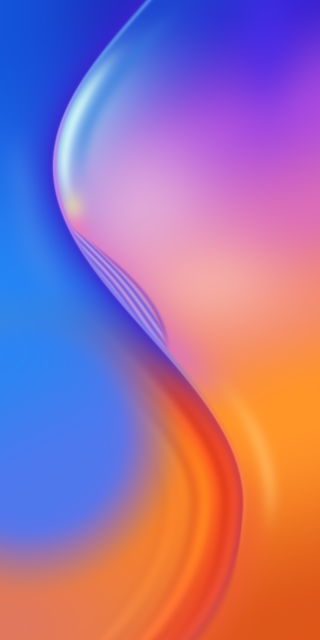
Write a WebGL 1 fragment shader that draws this background.

```glsl
precision highp float;
uniform vec2 u_resolution;

// Soft elliptical spot, 1 at its centre
float glow(vec2 p, vec2 centre, vec2 radius) {
  vec2 q = (p - centre) / radius;
  return exp(-dot(q, q));
}

// Soft line of a given width around zero
float line(float d, float width) {
  return exp(-d * d / (width * width));
}

// Smooth window that opens and closes along one axis
float span(float a, float b, float soft, float v) {
  return smoothstep(a - soft, a + soft, v) * (1.0 - smoothstep(b - soft, b + soft, v));
}

// Cool field that turns warm around a rounded blue pool
vec3 leftField(vec2 p, float d) {
  float t = p.y;
  vec3 c = mix(vec3(0.07, 0.34, 0.86), vec3(0.14, 0.53, 0.96), smoothstep(0.05, 0.45, t));
  c = mix(c, vec3(0.31, 0.47, 0.93), smoothstep(0.5, 0.8, t + 0.25 * p.x));
  c = mix(c, vec3(0.11, 0.14, 0.72), 0.8 * glow(p, vec2(0.42, 0.0), vec2(0.25, 0.12)));
  float crescent = line(d + 0.09 + 0.25 * abs(t - 0.3), 0.05);
  c = mix(c, vec3(0.30, 0.62, 0.95), 0.45 * crescent * span(0.24, 0.46, 0.06, t));

  float pool = length((p - vec2(0.08, 0.68)) / vec2(0.4, 0.2));
  float warm = smoothstep(0.72, 1.3, pool) * smoothstep(0.44, 0.64, t);
  vec3 ember = mix(vec3(0.97, 0.50, 0.15), vec3(0.98, 0.29, 0.09), smoothstep(-0.2, -0.03, d));
  ember = mix(ember, vec3(0.86, 0.46, 0.42), 0.8 * glow(p, vec2(0.0, 0.98), vec2(0.45, 0.14)));
  c = mix(c, vec3(0.60, 0.40, 0.80), 0.5 * line(pool - 0.95, 0.2) * smoothstep(0.48, 0.62, t));
  c = mix(c, ember, warm);

  // Fine silk folds running beside the edge
  float folds = sin(d * 65.0 + 3.0 * t) + 0.5 * sin(d * 128.0 - 9.0 * t);
  c += vec3(0.035, 0.035, 0.012) * folds * warm * smoothstep(-0.32, -0.08, d);
  c = mix(c, vec3(1.0, 0.56, 0.10), 0.6 * line(d + 0.115, 0.02) * span(0.68, 0.88, 0.07, t));

  // Indigo shade cast by the edge
  float shade = exp(d * 15.0) * (1.0 - smoothstep(0.5, 0.72, t));
  c = mix(c, vec3(0.23, 0.13, 0.80), 0.9 * shade);
  return mix(c, vec3(0.66, 0.20, 0.42), 0.6 * exp(d * 32.0) * smoothstep(0.55, 0.68, t));
}

// Violet through pink to orange, with a pale sheen inside the bend
vec3 rightField(vec2 p, float d) {
  float t = p.y, s = t + 0.15 * (p.x - 0.7);
  vec3 c = mix(vec3(0.21, 0.12, 0.82), vec3(0.67, 0.29, 0.87), smoothstep(0.02, 0.22, s));
  c = mix(c, vec3(0.86, 0.42, 0.72), smoothstep(0.2, 0.38, s));
  c = mix(c, vec3(0.95, 0.53, 0.43), smoothstep(0.36, 0.52, s));
  c = mix(c, vec3(1.0, 0.58, 0.16), smoothstep(0.5, 0.66, s));
  c = mix(c, vec3(0.87, 0.34, 0.10), smoothstep(0.70, 1.0, s));
  c = mix(c, vec3(0.28, 0.16, 0.92), 0.7 * glow(p, vec2(0.83, 0.04), vec2(0.1, 0.12)));

  vec3 sky = mix(vec3(0.11, 0.28, 0.82), vec3(0.50, 0.78, 0.94), smoothstep(0.0, 0.19, t));
  c = mix(c, sky, line(d, 0.22) * (1.0 - smoothstep(0.2, 0.42, t)));
  c = mix(c, vec3(0.92, 0.73, 0.86), 0.75 * glow(p, vec2(0.45, 0.32), vec2(0.24, 0.12)));
  c = mix(c, vec3(0.98, 0.74, 0.66), 0.7 * glow(p, vec2(0.66, 0.44), vec2(0.24, 0.08)));
  c = mix(c, vec3(0.84, 0.44, 0.80), 0.8 * line(d, 0.09) * span(0.38, 0.6, 0.06, t));
  c = mix(c, vec3(0.94, 0.36, 0.22), 0.6 * line(d, 0.07) * smoothstep(0.65, 0.85, t));

  // Glassy highlights along the upper and lower bends
  c = mix(c, vec3(0.20, 0.48, 0.86), 0.5 * line(d - 0.085, 0.025) * span(0.05, 0.25, 0.06, t));
  c = mix(c, vec3(0.83, 0.96, 0.97), 0.85 * line(d - 0.035, 0.018) * span(0.12, 0.3, 0.06, t));
  c = mix(c, vec3(0.92, 0.90, 0.62), 0.6 * glow(p, vec2(0.23, 0.325), vec2(0.035, 0.025)));
  c = mix(c, vec3(0.96, 0.46, 0.72), 0.6 * glow(p, vec2(0.235, 0.36), vec2(0.04, 0.025)));
  return mix(c, vec3(1.0, 0.72, 0.38), 0.65 * line(d - 0.085, 0.026) * span(0.63, 0.79, 0.06, t));
}

// Folded lavender lens hugging the middle of the edge
vec3 addLens(vec3 c, float d, float t) {
  float k = clamp((t - 0.34) / 0.22, 0.0, 1.0);
  float width = 0.075 * sin(3.14159 * k) + 0.001;
  float inside = smoothstep(0.0, 0.006, d) * (1.0 - smoothstep(width * 0.75, width, d));
  inside *= span(0.36, 0.54, 0.025, t);
  float bend = d * 14.0 + 22.0 * (t - 0.5) * (t - 0.5);
  float ripple = 0.5 + 0.5 * sin(bend * 24.0 + 4.0 * sin(t * 26.0));
  vec3 glass = mix(vec3(0.38, 0.35, 0.86), vec3(0.68, 0.62, 0.95), ripple);
  c = mix(c, glass, 0.75 * inside);
  return mix(c, vec3(0.40, 0.24, 0.78), 0.5 * line(d - width, 0.006) * span(0.39, 0.53, 0.03, t));
}

void main() {
  vec2 p = gl_FragCoord.xy / u_resolution;
  p.y = 1.0 - p.y;
  float t = p.y;

  // Signed distance to the S-shaped edge, positive on the right
  float phase = 3.14159 * (t - 0.5225) / 0.525;
  float edge = 0.463 + 0.297 * sin(phase) + 0.06 * smoothstep(0.8, 1.0, t);
  float d = (p.x - edge) / sqrt(1.0 + 0.79 * cos(phase) * cos(phase));

  vec3 right = addLens(rightField(p, d), d, t);
  float soft = 0.004 + 0.02 * smoothstep(0.82, 1.0, t);
  vec3 c = mix(leftField(p, d), right, smoothstep(-soft, soft, d));

  // Thin lit rim, changing from blue through pink to orange
  vec3 rim = mix(vec3(0.40, 0.58, 0.95), vec3(0.74, 0.46, 0.92), smoothstep(0.08, 0.25, t));
  rim = mix(rim, vec3(0.45, 0.50, 0.96), smoothstep(0.32, 0.42, t));
  rim = mix(rim, vec3(0.98, 0.48, 0.30), smoothstep(0.52, 0.66, t));
  c = mix(c, rim, 0.75 * line(d - 0.006, 0.007) * (1.0 - smoothstep(0.72, 0.9, t)));

  gl_FragColor = vec4(clamp(c, 0.0, 1.0), 1.0);
}
```
